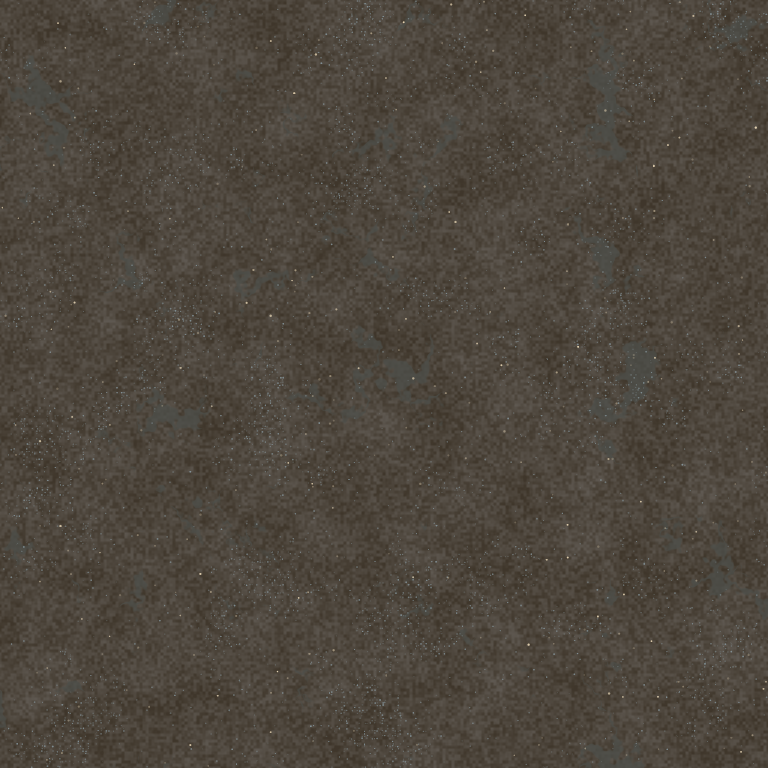
Write a Shadertoy shader that draws this texture.

```glsl
// Dark brown weathered stone with fine grain, grey-green stains and mineral specks.

const vec3 DARK_BROWN  = vec3(0.258, 0.224, 0.180);
const vec3 LIGHT_BROWN = vec3(0.360, 0.335, 0.305);
const vec3 STAIN_GREY  = vec3(0.300, 0.308, 0.290);
const vec3 BLUE_SPECK  = vec3(0.54, 0.61, 0.64);
const vec3 CREAM_SPECK = vec3(0.90, 0.83, 0.70);

float hash(vec2 p, float seed) {
    vec3 q = fract(vec3(p.xyx + seed * 17.3) * vec3(0.1031, 0.1030, 0.0973));
    q += dot(q, q.yzx + 33.33);
    return fract((q.x + q.y) * q.z);
}

float cornerSlope(vec2 cell, vec2 offset, float seed) {
    float angle = 6.2832 * hash(cell, seed);
    return dot(vec2(cos(angle), sin(angle)), offset);
}

float gradientNoise(vec2 p, float seed) {
    vec2 i = floor(p), f = p - i;
    vec2 u = f * f * f * (f * (f * 6.0 - 15.0) + 10.0);
    vec2 e = vec2(1.0, 0.0);
    float low  = mix(cornerSlope(i, f, seed), cornerSlope(i + e, f - e, seed), u.x);
    float high = mix(cornerSlope(i + e.yx, f - e.yx, seed),
                     cornerSlope(i + 1.0, f - 1.0, seed), u.x);
    return mix(low, high, u.y);
}

float fbm(vec2 p, float gain, float seed) {
    float sum = 0.0, amplitude = 1.0;
    for (int octave = 0; octave < 5; octave++) {
        sum += amplitude * gradientNoise(p, seed + float(octave));
        p = mat2(1.6, 1.2, -1.2, 1.6) * p + 3.7;
        amplitude *= gain;
    }
    return sum;
}

// Nearly square grains with softened borders, -0.5 to 0.5
float grain(vec2 p, float seed) {
    vec2 i = floor(p), u = smoothstep(0.25, 0.75, p - i);
    vec2 e = vec2(1.0, 0.0);
    return mix(mix(hash(i, seed), hash(i + e, seed), u.x),
               mix(hash(i + e.yx, seed), hash(i + 1.0, seed), u.x), u.y) - 0.5;
}

// One round speck in a share of the cells, mostly faint and seldom bright
float specks(vec2 uv, float cells, float share, float radius, float seed) {
    vec2 p = uv * cells, cell = floor(p);
    vec2 centre = 0.25 + 0.5 * vec2(hash(cell, seed), hash(cell, seed + 1.0));
    float size = radius * mix(0.7, 1.3, hash(cell, seed + 2.0));
    float pixel = cells / iResolution.y;
    float disc = clamp((size - length(p - cell - centre)) / pixel + 0.5, 0.0, 1.0);
    float shine = hash(cell, seed + 3.0);
    return disc * mix(0.25, 1.0, shine * shine) * step(hash(cell, seed + 4.0), share);
}

// Thin ragged veins that show only inside scattered regions
float stains(vec2 uv, float seed) {
    float region = fbm(uv * 7.0, 0.55, seed);
    float vein = abs(fbm(uv * 9.0, 0.6, seed + 7.0));
    return smoothstep(0.0, 0.22, region - 0.08 - 2.2 * vein);
}

void mainImage(out vec4 fragColor, in vec2 fragCoord) {
    vec2 uv = fragCoord / iResolution.y;

    // Mottled ground under two sizes of grain
    float mottle = fbm(uv * 10.0, 0.75, 1.0);
    float tone = 0.44 + 0.33 * mottle
               + 0.78 * grain(uv * 256.0, 11.0) + 0.22 * grain(uv * 128.0, 15.0);
    vec3 color = mix(DARK_BROWN, LIGHT_BROWN, clamp(tone, -0.1, 1.1));

    // Stains
    color = mix(color, STAIN_GREY, 0.75 * stains(uv, 21.0));

    // Clustered blue specks and rare cream ones
    float cluster = smoothstep(0.0, 0.65, fbm(uv * 7.0, 0.65, 41.0));
    float blue = specks(uv, 300.0, 0.015 + 0.30 * cluster, 0.27, 51.0);
    float cream = specks(uv, 220.0, 0.005, 0.26, 61.0);
    color = mix(color, BLUE_SPECK, 0.85 * blue);
    color = mix(color, CREAM_SPECK, cream);

    fragColor = vec4(color, 1.0);
}
```
